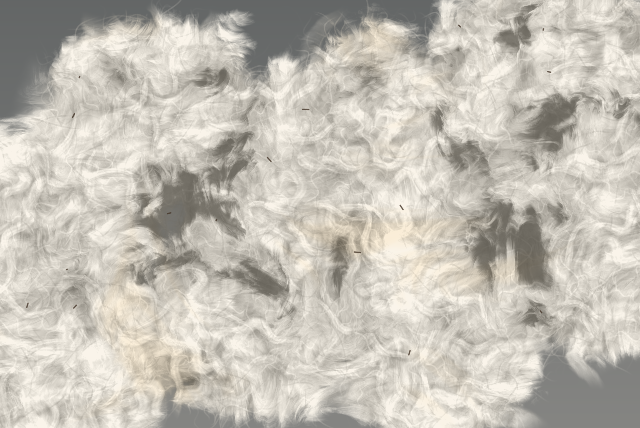
Give the GLSL for this texture, as a WebGL 1 fragment shader.

```glsl
precision highp float;

uniform vec2 u_resolution;

const vec3 BACKDROP_LOW = vec3(0.52, 0.52, 0.51);
const vec3 BACKDROP_HIGH = vec3(0.39, 0.40, 0.40);
const vec3 WOOL_SHADE = vec3(0.37, 0.355, 0.32);
const vec3 WOOL_LIGHT = vec3(0.95, 0.93, 0.89);
const vec3 CREAM = vec3(1.0, 0.97, 0.92);
const vec3 STRAW = vec3(0.27, 0.21, 0.16);

vec2 hash2(vec2 p) {
  vec2 q = vec2(dot(p, vec2(127.1, 311.7)), dot(p, vec2(269.5, 183.3)));
  return fract(sin(q) * 43758.5);
}

mat2 rotation(float a) {
  float c = cos(a), s = sin(a);
  return mat2(c, -s, s, c);
}

// Layered sines, each bending the next into soft wisps
float wisps(vec2 p) {
  float sum = 0.0, gain = 0.5;
  for (int i = 0; i < 6; i++) {
    p = mat2(0.8, 0.6, -0.6, 0.8) * p * 1.75 + 1.3;
    p += 0.7 * sin(p.yx + vec2(0.4, 2.1));
    sum += gain * sin(p.x) * sin(p.y);
    gain *= 0.62;
  }
  return sum;
}

float puff(vec2 p, vec2 centre, vec2 radius) {
  return (1.0 - length((p - centre) / radius)) * min(radius.x, radius.y);
}

// Depth inside the heap: positive within, negative outside
float heap(vec2 p) {
  float d = puff(p, vec2(0.37, 0.71), vec2(0.27, 0.24));
  d = max(d, puff(p, vec2(0.08, 0.45), vec2(0.36, 0.22)));
  d = max(d, puff(p, vec2(0.12, 0.20), vec2(0.28, 0.32)));
  d = max(d, puff(p, vec2(0.80, 0.52), vec2(0.44, 0.34)));
  d = max(d, puff(p, vec2(0.88, 0.77), vec2(0.20, 0.17)));
  d = max(d, puff(p, vec2(1.28, 0.78), vec2(0.32, 0.28)));
  d = max(d, puff(p, vec2(1.32, 0.43), vec2(0.36, 0.25)));
  d = max(d, puff(p, vec2(1.02, 0.22), vec2(0.24, 0.26)));
  return max(d, puff(p, vec2(0.58, 0.28), vec2(0.28, 0.26)));
}

// Position along (x) and across (y) a wavy strand
vec2 strand(vec2 q, float bend, float waves, float phase) {
  float slope = bend * waves * cos(q.x * waves + phase);
  float across = q.y - bend * sin(q.x * waves + phase);
  return vec2(q.x / 0.85, across / sqrt(1.0 + slope * slope));
}

// Rounded, striped locks in jittered cells; wool = (tone, cover)
vec2 addLocks(vec2 wool, vec2 p, float density, float width, float opacity) {
  for (int k = 0; k < 9; k++) {
    vec2 id = floor(p * density) + vec2(mod(float(k), 3.0), floor(float(k) / 3.0)) - 1.0;
    vec2 r = hash2(id + density), s = hash2(id + density + 57.0);
    vec2 centre = (id + r) / density;
    float angle = 6.28 * s.x;
    vec2 q = rotation(angle) * (p - centre) * density;
    vec2 l = strand(q, 0.08 + 0.16 * s.y, 2.5 + 3.5 * r.y, 6.28 * r.x);
    float v = l.y / (width * (0.6 + 0.7 * r.y) * (1.15 - 0.45 * l.x));
    float ends = 1.0 - smoothstep(0.45, 1.0, abs(l.x));
    float inside = smoothstep(-0.01, 0.03, heap(centre));
    inside *= smoothstep(-0.4, -0.1, wisps(centre * 3.0));
    float body = ends * inside * (1.0 - smoothstep(0.6, 1.05, abs(v)));
    float shadow = ends * inside * exp(-0.7 * v * v);
    float stripes = sin(v * 9.0 + 2.0 * sin(l.x * 5.0) + 6.0 * s.y);
    float tone = 0.84 + 0.22 * s.y - 0.26 * v * v + 0.12 * v * cos(angle) + 0.05 * stripes;
    wool.x = mix(wool.x * (1.0 - 0.19 * shadow), tone, body * opacity);
    wool.y = mix(wool.y, 1.0, body * opacity);
  }
  return wool;
}

// Single fine hairs, also straying past the edge of the heap
vec2 addHairs(vec2 wool, vec2 p, float density, float width, float pixel) {
  for (int k = 0; k < 9; k++) {
    vec2 id = floor(p * density) + vec2(mod(float(k), 3.0), floor(float(k) / 3.0)) - 1.0;
    vec2 r = hash2(id + density), s = hash2(id + density + 91.0);
    vec2 centre = (id + r) / density;
    vec2 q = rotation(6.28 * s.x) * (p - centre) * density;
    vec2 l = strand(q, 0.05 + 0.2 * s.y, 2.0 + 4.0 * r.x, 6.28 * r.y);
    float soft = max(width, pixel);
    float line = 1.0 - smoothstep(0.2 * soft, 1.2 * soft, abs(l.y) / density);
    line *= 1.0 - smoothstep(0.4, 1.0, abs(l.x));
    line *= 0.5 * min(1.0, width / pixel) * smoothstep(-0.04, 0.01, heap(centre));
    wool = mix(wool, vec2(0.45 + 0.6 * r.x, 1.0), line);
  }
  return wool;
}

// Sparse short bits of straw
float strawBits(vec2 p, float density, float pixel) {
  vec2 id = floor(p * density);
  vec2 r = hash2(id + 13.0), centre = (id + 0.3 + 0.4 * r) / density;
  vec2 q = rotation(6.28 * r.y) * (p - centre);
  float d = length(vec2(max(abs(q.x) - 0.007 * r.y, 0.0), q.y));
  float bit = 1.0 - smoothstep(0.0004, 0.0004 + pixel, d);
  return bit * step(0.85, hash2(id + 29.0).x) * step(0.02, heap(centre));
}

void main() {
  vec2 p = gl_FragCoord.xy / u_resolution.y;
  float pixel = 1.0 / u_resolution.y;
  float cloud = wisps(p * 3.0), fuzz = wisps(p * 11.0 + 4.0);
  float fibre = wisps(p * 30.0 + 2.5 * vec2(fuzz, cloud));
  float ridge = 0.25 - abs(wisps(p * 19.0 + 2.0 * vec2(cloud, fuzz)));

  // Soft fleece
  float depth = heap(p) + 0.05 * cloud + 0.035 * fuzz + 0.012 * fibre;
  float tone = 0.74 + 0.22 * cloud + 0.16 * fuzz;
  vec2 wool = vec2(tone, smoothstep(-0.02, 0.025, depth));

  // Locks from broad to narrow, then loose hairs
  vec2 warped = p + 0.014 * vec2(fuzz, cloud);
  wool = addLocks(wool, warped, 3.5, 0.24, 0.7);
  wool = addLocks(wool, warped, 7.0, 0.20, 0.65);
  wool = addLocks(wool, p + 0.006 * fuzz, 12.0, 0.14, 0.6);
  for (int i = 0; i < 4; i++) {
    wool = addHairs(wool, p, 9.0 + 7.3 * float(i), 0.0012, pixel);
  }

  // Fibre grain, contrast and dark hollows
  wool.x = 0.82 + 1.3 * (wool.x - 0.76) + 0.12 * cloud;
  wool.x += 0.09 * fuzz + 0.17 * fibre + 0.2 * ridge;
  float hollow = cloud + 0.45 * fuzz + 0.15 * fibre;
  wool.x *= mix(0.25, 1.0, smoothstep(-0.62, -0.3, hollow));

  // Colour and faint cream stains
  vec3 fleece = mix(WOOL_SHADE, WOOL_LIGHT, clamp(wool.x, -0.15, 1.05));
  fleece *= mix(vec3(1.0), CREAM, smoothstep(0.2, 0.8, wisps(p * 3.7 + 8.0)));
  vec3 colour = mix(mix(BACKDROP_LOW, BACKDROP_HIGH, p.y), fleece, wool.y);
  colour = mix(colour, STRAW, 0.8 * strawBits(p, 9.0, pixel));
  gl_FragColor = vec4(colour, 1.0);
}
```
